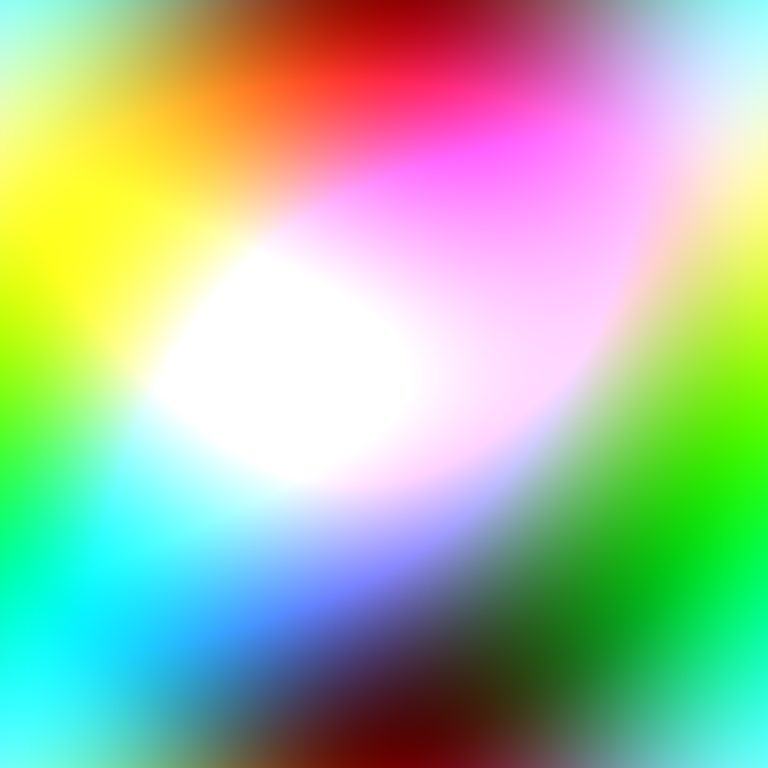
Give the GLSL for this background, as a WebGL 2 fragment shader.

```glsl
#version 300 es
precision highp float;
// Soft rainbow field: each colour channel is one cosine wave across the
// canvas (red vertical, green horizontal, blue diagonal), and a round white
// glow near the centre is added on top and clipped to full brightness.

uniform vec2 u_resolution;
out vec4 fragColor;

const float TAU = 6.2831853;

// Wave cycles per canvas (x to the right, y downward) and phase in cycles
const vec2 RED_CYCLES = vec2(0.0, 0.96);
const vec2 GREEN_CYCLES = vec2(1.0, 0.0);
const vec2 BLUE_CYCLES = vec2(0.92, 1.0);
const vec3 WAVE_PHASE = vec3(-0.23, -0.025, 0.05);

// Central glow
const vec2 GLOW_CENTRE = vec2(0.46, 0.49);
const float GLOW_RADIUS = 0.51;
const float GLOW_STRENGTH = 1.06;

// Three phase-shifted waves, one for each colour channel
vec3 colourWaves(vec2 p) {
    vec3 cycles = vec3(dot(p, RED_CYCLES), dot(p, GREEN_CYCLES), dot(p, BLUE_CYCLES));
    return 0.5 + 0.5 * cos(TAU * (cycles + WAVE_PHASE));
}

// Smooth radial falloff from the glow centre
float glow(vec2 p) {
    float dist = length(p - GLOW_CENTRE);
    return GLOW_STRENGTH * (1.0 - smoothstep(0.0, GLOW_RADIUS, dist));
}

void main() {
    vec2 p = gl_FragCoord.xy / u_resolution;
    p.y = 1.0 - p.y; // measure downward from the top edge

    vec3 colour = colourWaves(p) + glow(p);
    fragColor = vec4(clamp(colour, 0.0, 1.0), 1.0);
}
```
